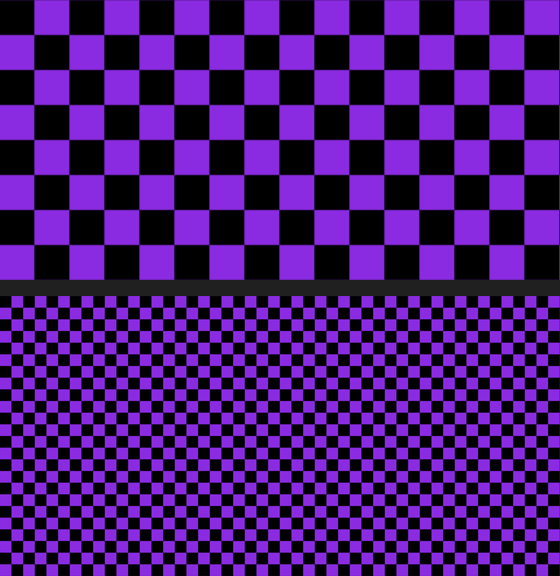
Top, the tile; bottom, the same tile 3 across and 3 down.
Write a Shadertoy shader that draws this pattern.

```glsl
const vec2 CELLS = vec2(16.0, 8.0);    // squares across and down, both even so it tiles
const vec2 SHIFT = vec2(0.02, 0.0);    // board offset, in squares
const float EDGE_PIXELS = 1.5;         // width of the smoothed edge
const vec3 VIOLET = vec3(0.541, 0.169, 0.886);
const vec3 BLACK = vec3(0.0);

// Signed distance to the nearest grid line: positive in even squares, negative in odd
vec2 signedStripes(vec2 p) {
    return 2.0 * abs(fract(0.5 * p - 0.25) - 0.5) - 0.5;
}

// Smoothed checkerboard: 1 where both stripes share a sign, 0 where they differ
float checker(vec2 p, vec2 edgeWidth) {
    vec2 wave = clamp(2.0 * signedStripes(p) / edgeWidth, -1.0, 1.0);
    return 0.5 + 0.5 * wave.x * wave.y;
}

void mainImage(out vec4 fragColor, in vec2 fragCoord) {
    vec2 uv = fragCoord / iResolution.xy;
    vec2 edgeWidth = EDGE_PIXELS * CELLS / iResolution.xy;
    float mask = checker(uv * CELLS + SHIFT, edgeWidth);
    fragColor = vec4(mix(BLACK, VIOLET, mask), 1.0);
}
```
